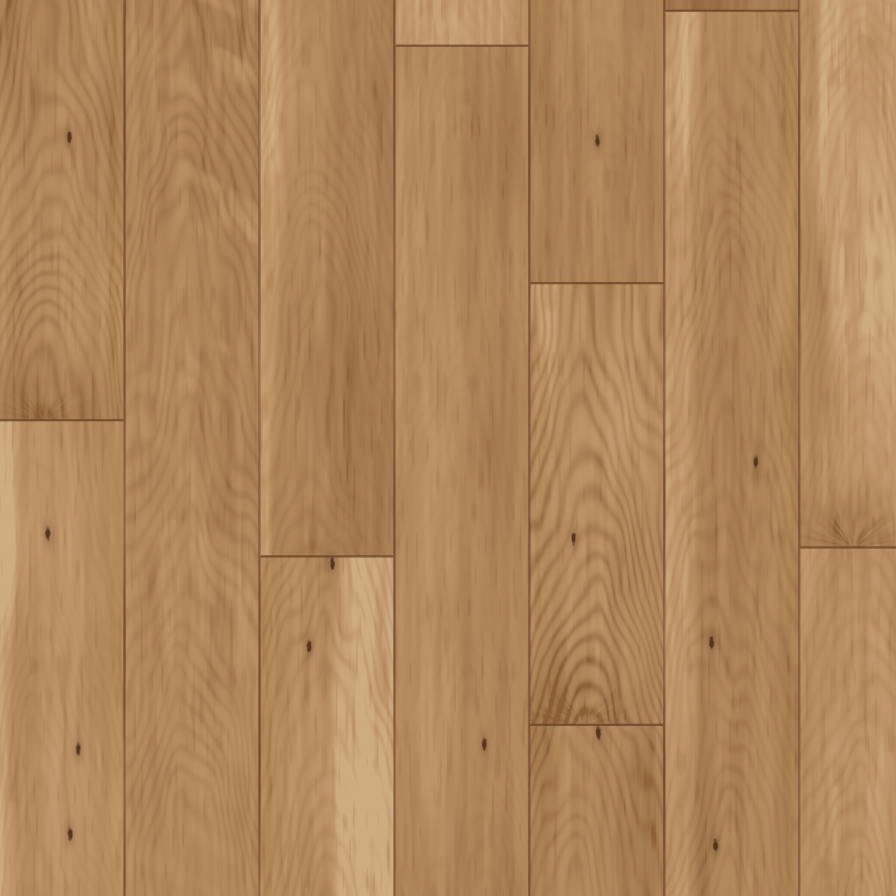
A WebGL 2 fragment shader for this texture:

```glsl
#version 300 es
precision highp float;
// Oak plank floor: seven upright board columns with staggered end joints.
// Each board has its own tone, ring arches, sapwood edge and dark end flare;
// stretched noise adds streaks and pores, and hashed cells scatter knots.

uniform vec2 u_resolution;
out vec4 outColor;

const float BOARD_WIDTH = 0.1506;
const float BOARD_SHIFT = 0.0116;
const float SEAM_HALF = 0.0010;
const float RING_RATE = 24.0;
const float KNOT_CELL = 0.11;
const float KNOT_CHANCE = 0.17;
const float CURLY_COLUMN = 1.0;
const vec3 SEAM_COLOR = vec3(0.40, 0.25, 0.15);
const vec3 KNOT_COLOR = vec3(0.30, 0.17, 0.09);

// Wood colours from dark to light
const vec3 WOOD[6] = vec3[6](
  vec3(0.55, 0.37, 0.22), vec3(0.62, 0.45, 0.29), vec3(0.66, 0.50, 0.33),
  vec3(0.71, 0.54, 0.37), vec3(0.75, 0.59, 0.42), vec3(0.81, 0.67, 0.50));

// Heights of the upper and lower end joint in each column (off canvas if none)
const vec2 JOINTS[7] = vec2[7](
  vec2(0.531, -1.0), vec2(2.0, -1.0), vec2(0.379, -1.0), vec2(0.949, -1.0),
  vec2(0.684, 0.191), vec2(0.988, -1.0), vec2(0.389, -1.0));

// Board traits per column: x = top board, y = next, z = lowest
const vec3 TONE[7] = vec3[7](
  vec3(0.40, 0.60, 0.5), vec3(0.5, 0.48, 0.5), vec3(0.37, 0.56, 0.5),
  vec3(0.68, 0.48, 0.5), vec3(0.37, 0.54, 0.42), vec3(0.15, 0.45, 0.5),
  vec3(0.45, 0.64, 0.5));
const vec3 RINGS[7] = vec3[7](
  vec3(0.7, 0.2, 0.0), vec3(0.0, 0.5, 0.0), vec3(0.3, 0.4, 0.0),
  vec3(0.2, 0.12, 0.0), vec3(0.1, 1.0, 0.7), vec3(0.1, 0.4, 0.0),
  vec3(0.25, 0.35, 0.0));
// Sapwood width: positive on the left edge, negative on the right
const vec3 SAPWOOD[7] = vec3[7](
  vec3(0.0, 0.14, 0.0), vec3(0.0), vec3(0.12, -0.42, 0.0),
  vec3(0.0), vec3(0.0), vec3(0.0, 0.23, 0.0), vec3(-0.86, 0.0, 0.0));
const vec3 FLARE[7] = vec3[7](
  vec3(0.45, 0.0, 0.0), vec3(0.0), vec3(0.15, 0.0, 0.0), vec3(0.0),
  vec3(0.1, 0.65, 0.0), vec3(0.0), vec3(0.95, 0.0, 0.0));

float hash(vec2 p) {
  vec3 q = fract(vec3(p.xyx) * 0.1031);
  q += dot(q, q.yzx + 33.33);
  return fract((q.x + q.y) * q.z);
}

float noise(vec2 p) {
  vec2 i = floor(p), f = fract(p);
  f = f * f * (3.0 - 2.0 * f);
  return mix(mix(hash(i), hash(i + vec2(1, 0)), f.x),
             mix(hash(i + vec2(0, 1)), hash(i + vec2(1, 1)), f.x), f.y);
}

vec3 woodColor(float t) {
  vec3 c = WOOD[0];
  for (int i = 0; i < 5; i++)
    c = mix(c, WOOD[i + 1], clamp(t * 5.0 - float(i), 0.0, 1.0));
  return c;
}

// Nested arches along the board, bent by slow noise
float ringPattern(vec2 b, float seed) {
  float center = 0.35 + 0.3 * hash(vec2(seed, 3.0));
  float bend = noise(b * vec2(2.5, 5.0) + seed) + 0.4 * noise(b * vec2(7.0, 14.0) + seed);
  float arch = b.y + 0.55 * sqrt(pow(b.x - center, 2.0) + 0.015) + 0.16 * bend;
  float wave = 0.5 + 0.5 * sin(6.2832 * RING_RATE * arch);
  return wave * wave * (0.5 + noise(b * vec2(5.0, 9.0) + seed * 2.0));
}

float sapwood(vec2 b, float width, float seed) {
  float x = b.x + 0.14 * (noise(vec2(b.y * 5.0, seed)) - 0.5);
  float left = 1.0 - smoothstep(width - 0.05, width + 0.05, x);
  float right = smoothstep(0.93 + width, 1.07 + width, x);
  return width == 0.0 ? 0.0 : (width > 0.0 ? left : right);
}

// Streaks, blotches and pores, drawn out along the board
float grain(vec2 uv, float seed) {
  vec2 p = uv + vec2(seed * 1.7, seed);
  float g = 0.26 * (noise(p * vec2(28.0, 2.2)) - 0.5);
  g += 0.22 * (noise(p * vec2(13.0, 6.0)) - 0.5);
  g += 0.20 * (noise(p * vec2(95.0, 4.0)) - 0.5);
  g += 0.20 * (noise(p * vec2(210.0, 16.0)) - 0.5);
  return g - 0.16 * smoothstep(0.66, 0.95, noise(p * vec2(260.0, 28.0)));
}

void main() {
  vec2 uv = gl_FragCoord.xy / u_resolution;
  float pixel = 1.0 / min(u_resolution.x, u_resolution.y);

  // Board under this point
  float across = (uv.x + BOARD_SHIFT) / BOARD_WIDTH;
  float column = floor(across);
  int c = clamp(int(column), 0, 6);
  vec2 joint = JOINTS[c];
  int row = uv.y > joint.x ? 0 : (uv.y > joint.y ? 1 : 2);
  float seed = column * 7.3 + float(row) * 3.1 + 2.0;
  vec2 b = vec2(across - column, uv.y);

  // Tone, grain, rings and sapwood
  float rings = ringPattern(b, seed);
  float tone = TONE[c][row] + 0.05 + grain(uv, seed);
  tone -= 0.30 * RINGS[c][row] * (rings - 0.25);
  tone += 0.34 * sapwood(b, SAPWOOD[c][row], seed);

  // Dark feathered figure at the lower end of a board
  float end = row == 0 ? joint.x : joint.y;
  vec2 d = vec2((b.x - 0.4) * 0.13, (uv.y - end) * 0.9);
  float feather = 0.55 + 0.8 * noise(vec2(atan(d.y, d.x) * 12.0, length(d) * 50.0));
  tone -= 0.6 * FLARE[c][row] * feather * exp(-dot(d, d) / 0.0028);

  // Pale cross bands on the curly board
  float curl = smoothstep(0.55, 0.9, noise(vec2(b.x * 4.0, uv.y * 34.0 + b.x * 3.0)));
  float curlZone = smoothstep(0.25, 0.85, b.x) * smoothstep(0.2, 0.75, uv.y);
  tone += column == CURLY_COLUMN ? curl * (0.07 + 0.25 * curlZone) : 0.0;
  vec3 color = woodColor(tone);

  // Knots
  vec2 cell = vec2(column, floor(uv.y / KNOT_CELL));
  vec2 spot = 0.3 + 0.4 * vec2(hash(cell + 11.0), hash(cell + 29.0));
  vec2 k = (vec2(b.x, fract(uv.y / KNOT_CELL)) - spot) * vec2(BOARD_WIDTH, KNOT_CELL * 0.4);
  float size = length(k) + 0.0012 * noise(uv * 350.0);
  float present = step(hash(cell + 47.0), KNOT_CHANCE);
  float knot = 0.85 * (1.0 - smoothstep(0.0015, 0.0042, size)) + 0.25 * exp(-dot(k, k) / 0.00003);
  color = mix(color, KNOT_COLOR, present * min(knot, 0.9));

  // Seams, worn unevenly along their length
  float side = abs(fract(across + 0.5) - 0.5) * BOARD_WIDTH;
  float butt = min(abs(uv.y - joint.x), abs(uv.y - joint.y));
  float wear = 0.45 + 0.4 * noise(vec2(floor(across + 0.5) * 9.0, uv.y * 7.0));
  float upright = wear * (1.0 - smoothstep(SEAM_HALF - pixel * 0.5, SEAM_HALF + pixel, side));
  float level = 0.75 * (1.0 - smoothstep(SEAM_HALF - pixel * 0.5, SEAM_HALF + pixel, butt));
  color = mix(color, SEAM_COLOR, max(upright, level));

  outColor = vec4(color, 1.0);
}
```
